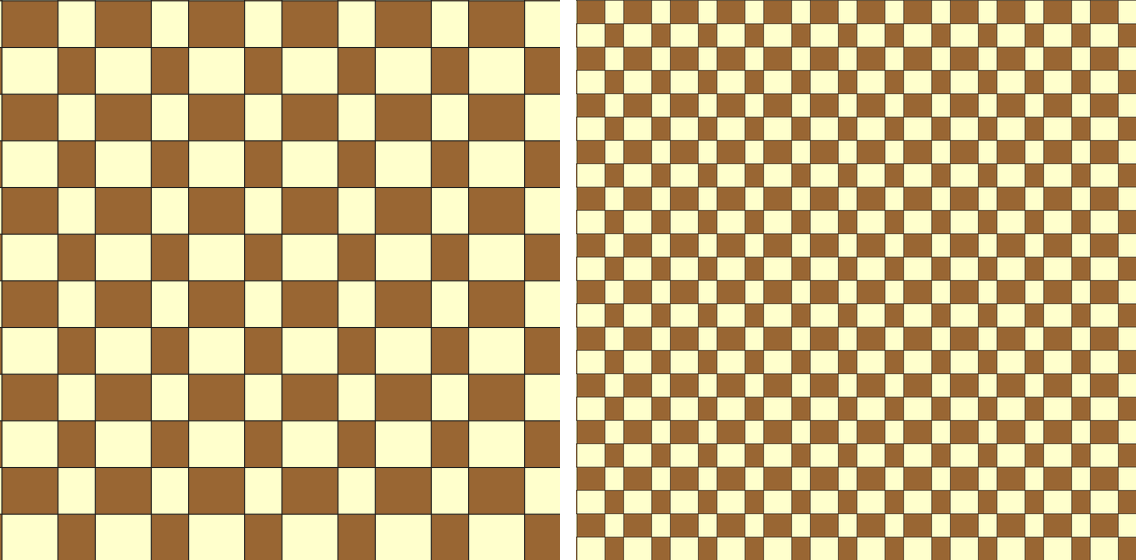
Left, the tile; right, the same tile 2 across and 2 down.
This pattern is drawn by a Shadertoy shader. Its source:

```glsl
#define REPEATS 6.0
#define WIDE_SHARE vec2(0.6, 0.5)
#define GRID_OFFSET vec2(0.0035, 0.0015)
#define LINE_WIDTH 0.0019
#define CREAM vec3(1.0, 1.0, 0.8)
#define BROWN vec3(0.6, 0.4, 0.2)
#define INK vec3(0.12)

// Signed distance to the first band of each axis, positive inside it
vec2 bandDistance(vec2 p) {
    vec2 fromCentre = fract(p * REPEATS - 0.5 * WIDE_SHARE + 0.5) - 0.5;
    return (0.5 * WIDE_SHARE - abs(fromCentre)) / REPEATS;
}

// Share of a pixel lying on the positive side of an edge
vec2 coverage(vec2 dist, vec2 pixel) {
    return clamp(dist / pixel + 0.5, 0.0, 1.0);
}

void mainImage(out vec4 fragColor, in vec2 fragCoord) {
    vec2 pixel = 1.0 / iResolution.xy;
    vec2 uv = fragCoord * pixel;

    // Columns run from the left, rows from the top
    vec2 dist = bandDistance(vec2(uv.x, 1.0 - uv.y) - GRID_OFFSET);

    // Checkered cells: brown where both bands agree
    vec2 band = coverage(dist, pixel);
    float brown = mix(1.0 - band.x, band.x, band.y);
    vec3 color = mix(CREAM, BROWN, brown);

    // Thin ink lines along every cell border
    vec2 line = coverage(dist + 0.5 * LINE_WIDTH, pixel)
              - coverage(dist - 0.5 * LINE_WIDTH, pixel);
    float ink = 1.0 - (1.0 - line.x) * (1.0 - line.y);
    color = mix(color, INK, ink);

    fragColor = vec4(color, 1.0);
}
```
